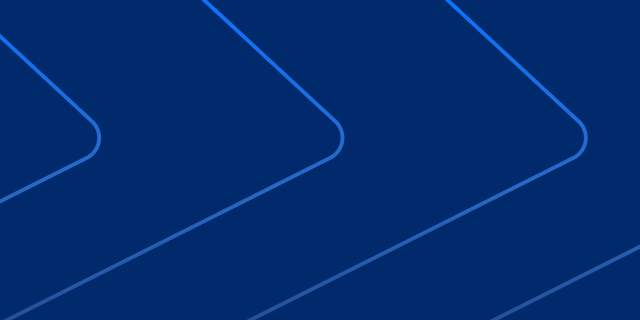
A Shadertoy shader for this background:

```glsl
// Thin rounded chevrons pointing right, repeated across a flat navy field.
// Each is the outline of a wedge grown by a corner radius (distance function);
// the stroke fades from vivid blue at the top to a muted blue at the bottom.

// Lengths are in canvas heights, with the origin at the lower left.
const int   CHEVRON_COUNT = 4;
const vec2  FIRST_CENTER  = vec2(0.2396, 0.5693); // centre of the first corner arc
const float SPACING       = 0.7604;
const float CORNER_RADIUS = 0.0703;
const float HALF_STROKE   = 0.0060;
const float UPPER_SLOPE   = -0.925;
const float LOWER_SLOPE   = 0.502;
const float MID_HEIGHT    = 0.43;                 // height of the middle colour stop

const vec3 NAVY          = vec3(0.000, 0.163, 0.418);
const vec3 STROKE_TOP    = vec3(0.045, 0.450, 1.000);
const vec3 STROKE_MIDDLE = vec3(0.160, 0.408, 0.770);
const vec3 STROKE_BOTTOM = vec3(0.140, 0.322, 0.600);

// Signed distance to a wedge whose apex is at zero and points right.
float wedgeDistance(vec2 p) {
    vec2 upperDir = normalize(vec2(1.0, UPPER_SLOPE));
    vec2 lowerDir = normalize(vec2(1.0, LOWER_SLOPE));
    vec2 upperNormal = vec2(-upperDir.y, upperDir.x);
    vec2 lowerNormal = vec2(lowerDir.y, -lowerDir.x);
    bool beyondApex = dot(p, upperDir) > 0.0 && dot(p, lowerDir) > 0.0;
    return beyondApex ? length(p) : max(dot(p, upperNormal), dot(p, lowerNormal));
}

// Vertical three-stop stroke gradient.
vec3 strokeColor(float height) {
    vec3 lower = mix(STROKE_BOTTOM, STROKE_MIDDLE, clamp(height / MID_HEIGHT, 0.0, 1.0));
    float upperBlend = clamp((height - MID_HEIGHT) / (1.0 - MID_HEIGHT), 0.0, 1.0);
    return mix(lower, STROKE_TOP, upperBlend);
}

void mainImage(out vec4 fragColor, in vec2 fragCoord) {
    vec2 p = fragCoord / iResolution.y;
    float pixel = 1.0 / iResolution.y;

    // Nearest outline among the repeated chevrons
    float outline = 1e3;
    for (int i = 0; i < CHEVRON_COUNT; i++) {
        vec2 center = FIRST_CENTER + vec2(float(i) * SPACING, 0.0);
        outline = min(outline, abs(wedgeDistance(p - center) - CORNER_RADIUS));
    }

    // Antialiased stroke over the field
    float coverage = clamp(0.5 + (HALF_STROKE - outline) / pixel, 0.0, 1.0);
    fragColor = vec4(mix(NAVY, strokeColor(p.y), coverage), 1.0);
}
```
